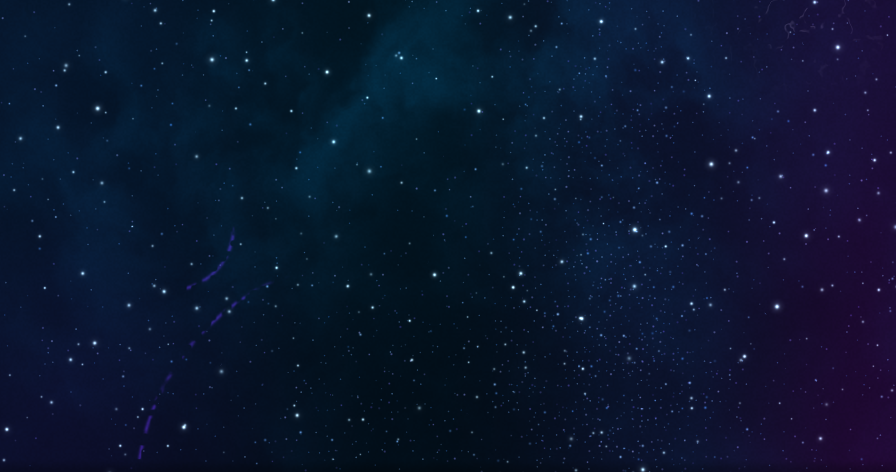
Write a Shadertoy shader that draws this texture.

```glsl
vec3 hash3(vec2 p) {
    vec3 q = fract(vec3(p.xyx) * vec3(0.1031, 0.1030, 0.0973));
    q += dot(q, q.yxz + 33.33);
    return fract((q.xxy + q.yzz) * q.zyx);
}

float valueNoise(vec2 p) {
    vec2 cell = floor(p);
    vec2 f = fract(p);
    f = f * f * (3.0 - 2.0 * f);
    float low = mix(hash3(cell).x, hash3(cell + vec2(1, 0)).x, f.x);
    float high = mix(hash3(cell + vec2(0, 1)).x, hash3(cell + vec2(1, 1)).x, f.x);
    return mix(low, high, f.y);
}

float fbm(vec2 p) {
    float sum = 0.0;
    float gain = 0.5;
    for (int i = 0; i < 6; i++) {
        sum += gain * valueNoise(p);
        p = mat2(1.6, 1.2, -1.2, 1.6) * p + 17.3;
        gain *= 0.52;
    }
    return sum;
}

// Soft blob, 1 at its centre
float spot(vec2 p, vec2 center, vec2 size) {
    vec2 d = (p - center) / size;
    return exp(-dot(d, d));
}

// One jittered star per grid cell, present with the given chance
vec3 starLayer(vec2 p, float cellSize, float chance, float radius, float halo, vec3 tint, float seed) {
    vec2 grid = p / cellSize + seed * 0.37;
    vec2 cell = floor(grid);
    vec3 place = hash3(cell + seed);
    vec3 look = hash3(cell + seed + 71.7);
    float d = length(fract(grid) - mix(vec2(0.16), vec2(0.84), place.xy)) * cellSize;
    float r = radius * mix(0.75, 1.15, look.x);
    float glow = exp(-d * d / (r * r)) + halo * look.x * exp(-d / (r * 1.3));
    float fade = smoothstep(0.17, 0.1, d / cellSize);
    vec3 color = mix(tint, vec3(0.85, 0.95, 1.0), 0.5 * look.z);
    return color * glow * fade * mix(0.3, 1.0, look.y) * step(place.z, chance);
}

// Beaded arc of dust between two angles
float dustArc(vec2 p, vec2 center, float radius, float startAngle, float endAngle) {
    vec2 d = p - center;
    float angle = atan(d.y, d.x);
    float offset = (length(d) - radius) / 0.004;
    float ends = smoothstep(startAngle, startAngle + 0.25, angle)
               * smoothstep(endAngle, endAngle - 0.25, angle);
    float beads = smoothstep(0.4, 0.85, valueNoise(p * 95.0));
    return exp(-offset * offset) * ends * beads;
}

vec3 skyGradient(vec2 uv) {
    vec3 navy = mix(vec3(0.050, 0.060, 0.180), vec3(0.022, 0.085, 0.170), smoothstep(0.0, 0.7, uv.y));
    vec3 teal = mix(vec3(0.008, 0.050, 0.090), vec3(0.008, 0.088, 0.140), smoothstep(0.0, 0.8, uv.y));
    vec3 indigo = vec3(0.042, 0.070, 0.168);
    vec3 violet = mix(vec3(0.120, 0.030, 0.190), vec3(0.090, 0.050, 0.195), uv.y);
    vec3 sky = mix(navy, teal, smoothstep(0.05, 0.43, uv.x));
    sky = mix(sky, indigo, smoothstep(0.47, 0.76, uv.x));
    return mix(sky, violet, smoothstep(0.74, 0.98, uv.x));
}

void mainImage(out vec4 fragColor, in vec2 fragCoord) {
    vec2 uv = fragCoord / iResolution.xy;
    vec2 p = fragCoord / iResolution.y;
    vec3 color = skyGradient(uv);

    // Nebula: broad clouds with fine wisps
    float broad = fbm(p * 3.0 + 4.0);
    vec2 warp = vec2(broad, fbm(p * 3.0 + 31.0));
    float wisps = fbm(p * 7.0 + warp * 2.5);
    float band = spot(uv, vec2(0.45, 0.84), vec2(0.30, 0.20))
               + 0.6 * spot(uv, vec2(0.22, 0.62), vec2(0.22, 0.28))
               + 0.7 * spot(uv, vec2(0.68, 0.68), vec2(0.12, 0.35));
    float cloud = smoothstep(0.38, 0.75, broad * 0.5 + wisps * 0.5);
    color *= 0.80 + 0.42 * broad;
    color += vec3(0.004, 0.085, 0.125) * cloud * (0.18 + 0.85 * band);

    // Coloured dust, dense in a drifting column and near the bottom
    float column = spot(uv, vec2(0.69, 0.55), vec2(0.10, 0.42));
    float lower = spot(uv, vec2(0.62, 0.14), vec2(0.26, 0.20));
    float density = 0.08 + 0.55 * column + 0.45 * lower;
    density *= smoothstep(0.2, 0.7, broad + 0.1);
    vec3 blueDust = vec3(0.14, 0.32, 0.58);
    vec3 violetDust = vec3(0.28, 0.20, 0.60);
    color += starLayer(p, 0.017, density, 0.0019, 0.0, blueDust, 13.0) * 0.5;
    color += starLayer(p, 0.023, density, 0.0021, 0.0, violetDust, 47.0) * 0.6;
    color += starLayer(p, 0.034, density * 0.7, 0.0023, 0.1, blueDust, 83.0) * 0.9;

    // Purple dust arcs
    vec3 purple = vec3(0.16, 0.06, 0.36);
    color += purple * dustArc(p, vec2(0.79, -0.05), 0.50, 1.9, 3.2);
    color += purple * dustArc(p, vec2(0.36, 0.52), 0.135, -1.5, 0.1);

    // Pale filaments in the upper right corner
    float swirl = abs(sin(30.0 * fbm(p * 3.5 + 9.0) + 14.0 * p.x));
    float filament = smoothstep(0.3, 0.0, swirl) * smoothstep(0.3, 0.7, valueNoise(p * 90.0));
    color += vec3(0.13, 0.12, 0.13) * filament * spot(uv, vec2(0.90, 0.97), vec2(0.07, 0.10));

    // White stars, from faint to bright
    vec3 starWhite = vec3(0.70, 0.88, 0.95);
    color += starLayer(p, 0.060, 0.22, 0.0023, 0.15, starWhite, 5.0) * 0.75;
    color += starLayer(p, 0.088, 0.34, 0.0030, 0.35, starWhite, 29.0);
    color += starLayer(p, 0.125, 0.42, 0.0036, 0.50, starWhite, 61.0) * 1.1;

    // Fine grain and a darker lower rim
    color *= 0.95 + 0.10 * valueNoise(p * 260.0);
    color *= mix(0.75, 1.0, smoothstep(0.0, 0.03, uv.y));
    fragColor = vec4(clamp(color, 0.0, 1.0), 1.0);
}
```
